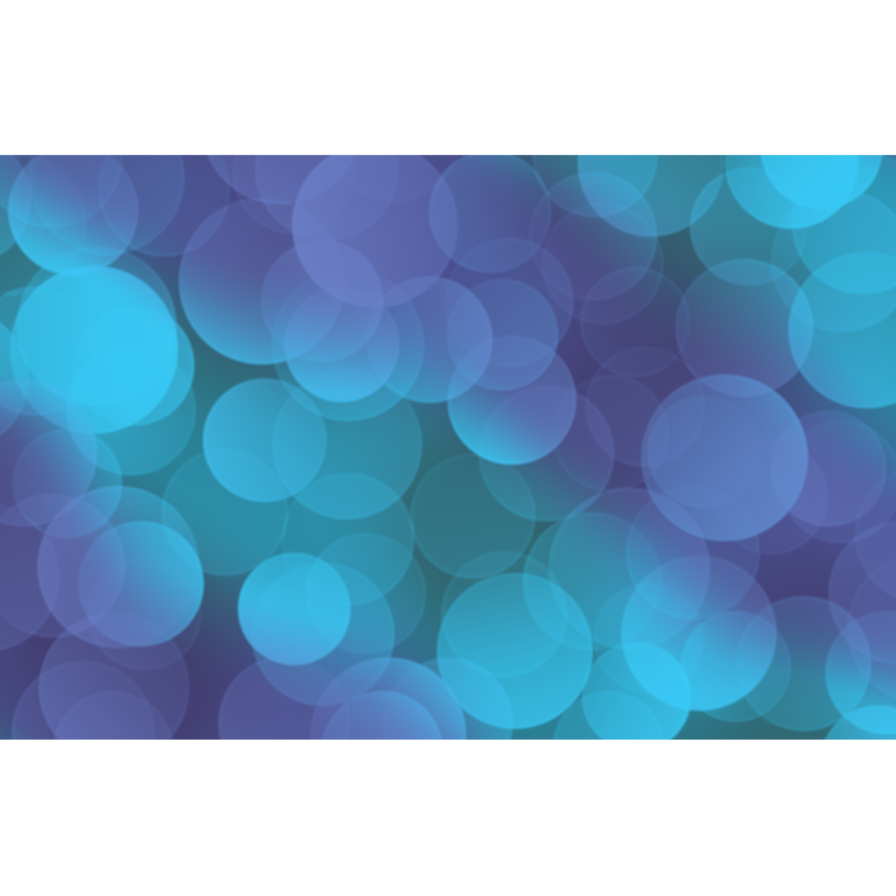
This background is drawn by a three.js fragment shader. Its source:

```glsl
// Soft translucent bokeh discs in cyan, blue and violet on a wide band between white margins.
varying vec2 vUv;

const float BAND_BOTTOM = 0.1745;
const float BAND_TOP = 0.827;
const vec3 MARGIN = vec3(1.0);
const vec3 DARK_TEAL = vec3(0.19, 0.40, 0.44);
const vec3 DARK_VIOLET = vec3(0.26, 0.24, 0.44);
const vec3 GLOW_CYAN = vec3(0.11, 0.76, 0.96);
const vec3 GLOW_VIOLET = vec3(0.34, 0.43, 0.76);

const int DISC_COUNT = 84;
const float RADIUS_MIN = 0.060;
const float RADIUS_MAX = 0.094;
const float DISC_SOFTNESS = 0.0026;
const float RIM_WIDTH = 0.006;
const float RIM_GAIN = 0.07;
const float OPACITY_MIN = 0.13;
const float OPACITY_MAX = 0.74;
const float SHINE = 0.13;
const float HAZE = 0.38;

const vec2 HUE_AXIS = vec2(0.54, 0.84);
const float HUE_CENTRE = 0.566;
const float HUE_PERIOD = 0.56;
const float TAU = 6.28319;

vec3 hash3(vec2 p) {
  vec3 q = fract(p.xyx * vec3(0.1031, 0.1030, 0.0973));
  q += dot(q, q.yxz + 33.33);
  return fract((q.xxy + q.yzz) * q.zyx);
}

vec2 gradient(vec2 cell) {
  float angle = TAU * hash3(cell + 17.0).x;
  return vec2(cos(angle), sin(angle));
}

float gradientNoise(vec2 p) {
  vec2 i = floor(p);
  vec2 f = fract(p);
  vec2 u = f * f * f * (f * (f * 6.0 - 15.0) + 10.0);
  vec2 e = vec2(1.0, 0.0);
  float low = mix(dot(gradient(i), f), dot(gradient(i + e.xy), f - e.xy), u.x);
  float high = mix(dot(gradient(i + e.yx), f - e.yx), dot(gradient(i + e.xx), f - e.xx), u.x);
  return mix(low, high, u.y);
}

// 0 is violet, 1 is teal: broad diagonal waves bent by noise
float hueField(vec2 p) {
  float along = dot(p, HUE_AXIS) - HUE_CENTRE + 0.10 * gradientNoise(p * 3.0 + 5.0);
  return smoothstep(-0.75, 0.85, cos(TAU * along / HUE_PERIOD));
}

// Where the light gathers, 0 to 1
float lightField(vec2 p) {
  return smoothstep(-0.35, 0.45, gradientNoise(p * 3.6 + 11.0));
}

vec3 backdrop(vec2 p, float hue) {
  vec3 dark = mix(DARK_VIOLET, DARK_TEAL, hue);
  vec3 glow = mix(GLOW_VIOLET, GLOW_CYAN, hue);
  return mix(dark, glow, HAZE * lightField(p));
}

vec3 addDisc(vec3 colour, vec2 p, float hue, float index) {
  vec3 place = hash3(vec2(index, 3.7));
  vec3 look = hash3(vec2(index, 41.3));

  // Even scatter with jitter, reaching past the band
  vec2 spread = fract(index * vec2(0.7549, 0.5698) + 0.12 * place.xy);
  vec2 centre = mix(vec2(-0.05, BAND_BOTTOM - 0.04), vec2(1.05, BAND_TOP + 0.04), spread);
  float radius = mix(RADIUS_MIN, RADIUS_MAX, place.z);
  vec2 offset = p - centre;
  float edge = length(offset) - radius;
  if (edge > DISC_SOFTNESS) return colour;

  // Light falls off across each disc, mostly upward
  float angle = -0.25 * TAU + (look.x - 0.5) * 4.0;
  float shade = 0.75 + 0.35 * dot(offset, vec2(cos(angle), sin(angle))) / radius;
  float tint = clamp(hue + 0.55 * (look.y - 0.4), 0.0, 1.0);
  float power = mix(OPACITY_MIN, OPACITY_MAX, look.z * look.z);
  power *= mix(0.75, 1.35, lightField(centre)) * mix(0.85, 1.25, tint);

  float mask = 1.0 - smoothstep(-DISC_SOFTNESS, DISC_SOFTNESS, edge);
  float rim = RIM_GAIN * smoothstep(-RIM_WIDTH, 0.0, edge);
  float opacity = mask * clamp(power * shade + rim, 0.0, 0.85);
  colour = mix(colour, mix(GLOW_VIOLET, GLOW_CYAN, tint), opacity);
  return colour + SHINE * opacity * (1.0 - colour);
}

void main() {
  float hue = hueField(vUv);
  vec3 colour = backdrop(vUv, hue);
  for (int i = 0; i < DISC_COUNT; i++) {
    colour = addDisc(colour, vUv, hue, float(i) + 1.0);
  }

  // Band between the margins
  float inside = min(vUv.y - BAND_BOTTOM, BAND_TOP - vUv.y);
  float band = smoothstep(-0.001, 0.001, inside);
  gl_FragColor = vec4(mix(MARGIN, colour, band), 1.0);
}
```
